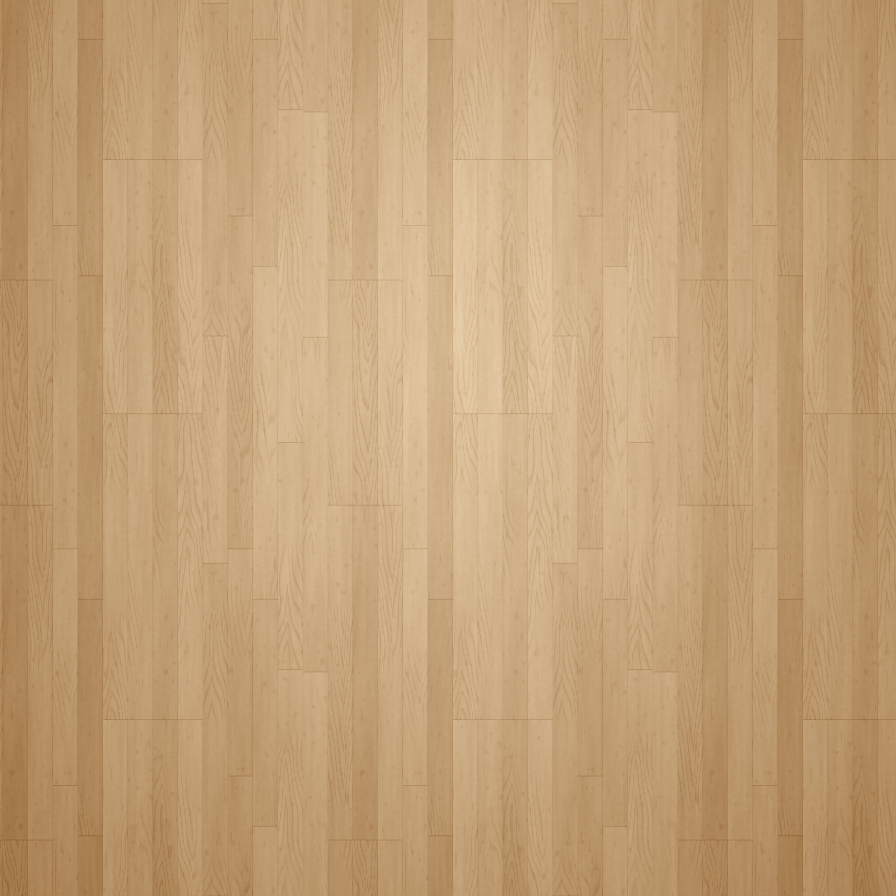
This texture is drawn by a WebGL 2 fragment shader. Its source:

```glsl
#version 300 es
precision highp float;
// Pale maple strip floor: a repeating block of narrow upright boards under a soft spotlight.

uniform vec2 u_resolution;
out vec4 fragColor;

const vec2 BLOCKS = vec2(2.56, 1.6);          // repeats of the block across and down
const float BLOCK_LEFT = 0.1146;              // left side of the first whole block
const int STRIPS = 14;                        // board columns in one block
const vec3 SHADE_WOOD = vec3(0.62, 0.455, 0.27);
const vec3 LIT_WOOD = vec3(0.89, 0.785, 0.64);
const vec2 LIGHT_CENTER = vec2(0.5, 0.62);
const vec2 LIGHT_STRETCH = vec2(1.0, 0.8);
const float LIGHT_PEAK = 1.03;
const float LIGHT_FALLOFF = 1.25;
const float SEAM_WIDTH = 0.0011;
const float SEAM_DEPTH = 0.11;
const float JOINT_DEPTH = 0.24;
const float TONE_DEPTH = 0.13;
const float STREAK_DEPTH = 0.13;
const float RING_DEPTH = 0.17;
const float FLECK_DEPTH = 0.2;

// Tone of each column, and where its first joint lies down the block
const float TONE[STRIPS] = float[](0.6, 0.3, -0.2, 0.6, 0.1, -0.6, 0.1,
                                   0.6, 0.4, -0.5, -0.7, -0.1, 0.2, -1.0);
const float JOINT[STRIPS] = float[](0.285, 0.285, 0.285, 0.285, 0.6, 0.98, 0.07,
                                    0.79, 0.2, 0.5, 0.5, 0.5, 0.98, 0.07);

float hash(vec2 p) {
    vec3 q = fract(vec3(p.xyx) * 0.1031);
    q += dot(q, q.yzx + 33.33);
    return fract((q.x + q.y) * q.z);
}

float noise(vec2 p) {
    vec2 cell = floor(p);
    vec2 f = fract(p);
    f = f * f * (3.0 - 2.0 * f);
    return mix(mix(hash(cell), hash(cell + vec2(1, 0)), f.x),
               mix(hash(cell + vec2(0, 1)), hash(cell + vec2(1, 1)), f.x), f.y);
}

// Soft dark line of the given width around distance zero
float line(float dist, float width, float pixel) {
    float soft = max(pixel, width);
    return (1.0 - smoothstep(0.0, soft, dist)) * min(1.0, 2.0 * width / soft);
}

// Brightness change from streaks, pointed rings and flecks inside one board
float grain(vec2 p, float seed) {
    vec2 shift = vec2(seed * 91.0, seed * 57.0);
    float streaks = noise(p * vec2(7.0, 9.0) + shift) * 0.6
                  + noise(p * vec2(15.0, 36.0) + shift.yx) * 0.4 - 0.5;
    float broad = noise(p * vec2(1.6, 6.0) + shift) - 0.5;

    // Nested arches drawn out along the board
    float center = 0.3 + 0.4 * seed;
    float bend = noise(p * vec2(2.5, 14.0) + shift) * 1.8;
    float rise = seed > 0.5 ? 1.0 : -1.0;
    float rings = fract(p.y * 17.0 * rise + abs(p.x - center) * 5.0 + bend);
    float ringLine = smoothstep(0.55, 0.92, rings) * (1.0 - smoothstep(0.92, 1.0, rings));
    float ringArea = smoothstep(0.45, 0.75, noise(vec2(p.x * 0.8, p.y * 5.0) + shift.yx));

    float fleck = smoothstep(0.83, 0.97, noise(p * vec2(9.0, 62.0) + shift + 17.0));
    return STREAK_DEPTH * (streaks + broad * 0.8)
         - RING_DEPTH * ringLine * ringArea - FLECK_DEPTH * fleck * 0.6;
}

void main() {
    vec2 uv = gl_FragCoord.xy / u_resolution;
    float pixel = 1.0 / min(u_resolution.x, u_resolution.y);

    // Column inside the repeating block
    vec2 block = vec2(uv.x - BLOCK_LEFT, 1.0 - uv.y) * BLOCKS;
    float column = fract(block.x) * float(STRIPS);
    int strip = min(int(column), STRIPS - 1);
    float across = fract(column);

    // Two boards per column, measured from its first joint
    float along = fract(block.y - JOINT[strip]);
    float split = mix(0.38, 0.48, hash(vec2(float(strip / 4), 3.0)));
    float board = step(split, along);
    float seed = hash(vec2(float(strip) + 5.0, board * 7.0 + 2.0));

    // Spotlight, board tone and grain
    float reach = length(vec2(length((uv - LIGHT_CENTER) * LIGHT_STRETCH), 0.1));
    float value = LIGHT_PEAK - LIGHT_FALLOFF * reach;
    value += TONE_DEPTH * (TONE[strip] + (seed - 0.5) * 0.6);
    value += grain(vec2(across, along), seed);
    value += (noise(uv * 330.0) - 0.5) * 0.05;

    // Seams between columns and joints at board ends
    float seamDist = min(across, 1.0 - across) / (BLOCKS.x * float(STRIPS));
    float jointDist = min(min(along, 1.0 - along), abs(along - split)) / BLOCKS.y;
    value -= SEAM_DEPTH * (0.5 + seed) * line(seamDist, SEAM_WIDTH, pixel);
    value -= JOINT_DEPTH * line(jointDist, SEAM_WIDTH, pixel);

    fragColor = vec4(mix(SHADE_WOOD, LIT_WOOD, clamp(value, -0.25, 1.1)), 1.0);
}
```
